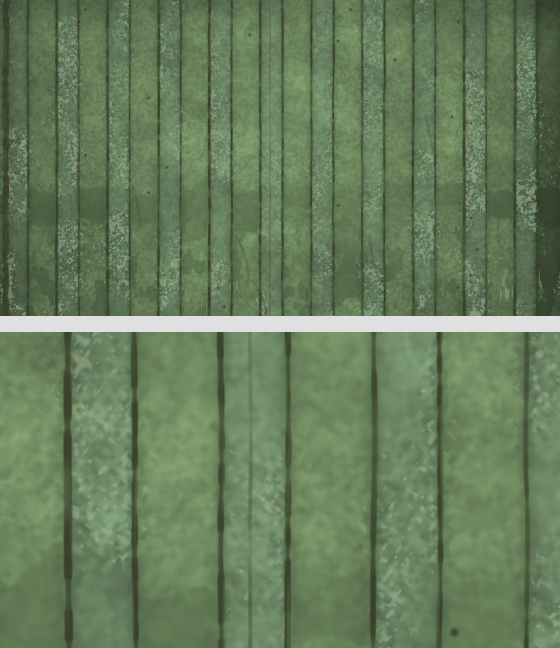
Top: the whole. Bottom: its middle third, enlarged.
A WebGL 1 fragment shader for this texture:

```glsl
precision highp float;
uniform vec2 u_resolution;

#define REPEATS 11.0
#define OFFSET 0.115
#define RIB_WIDTH 0.435
#define GROOVE_WIDTH 0.018
#define SEAM_REPEAT 5.0
#define GLITTER 1.0
#define PANEL_COLOR vec3(0.396, 0.490, 0.342)
#define RIB_COLOR vec3(0.386, 0.482, 0.358)
#define MATTE_COLOR vec3(0.305, 0.390, 0.268)
#define GROOVE_COLOR vec3(0.210, 0.240, 0.150)
#define FLECK_COLOR vec3(0.610, 0.710, 0.590)

float hash(vec2 p) {
  vec3 q = fract(p.xyx * 0.1031);
  q += dot(q, q.yzx + 33.33);
  return fract((q.x + q.y) * q.z);
}

float noise(vec2 p) {
  vec2 i = floor(p), f = fract(p);
  f = f * f * (3.0 - 2.0 * f);
  return mix(mix(hash(i), hash(i + vec2(1, 0)), f.x),
             mix(hash(i + vec2(0, 1)), hash(i + 1.0), f.x), f.y);
}

float fbm(vec2 p) {
  float sum = 0.0, amp = 0.53;
  for (int i = 0; i < 4; i++) {
    sum += amp * noise(p);
    p = mat2(1.6, 1.2, -1.2, 1.6) * p + 17.3;
    amp *= 0.5;
  }
  return sum;
}

float line(float d, float w, float aa) {
  return 1.0 - smoothstep(w - aa, w + aa, d);
}

// Irregular bright flakes; density widens the range of noise that shows
float flakes(vec2 p, float density) {
  float level = 1.0 - 0.62 * clamp(density, 0.0, 1.0);
  return smoothstep(level, level + 0.3, noise(p));
}

void main() {
  vec2 uv = gl_FragCoord.xy / u_resolution;
  vec2 p = gl_FragCoord.xy / u_resolution.y;
  vec2 turned = mat2(0.8, 0.6, -0.6, 0.8) * p + 5.0;
  float px = 1.0 / u_resolution.y;
  float aa = REPEATS / u_resolution.x;
  float side = abs(uv.x - 0.51) * 2.0;

  // Position within the repeat: a narrow rib followed by a wide panel
  float s = uv.x * REPEATS - OFFSET + 0.016 * (noise(vec2(uv.x * 22.0, p.y * 9.0)) - 0.5);
  float id = floor(s), f = fract(s);
  float rib = smoothstep(0.0, 0.06, f) * (1.0 - smoothstep(RIB_WIDTH - 0.04, RIB_WIDTH + 0.02, f));
  float panel = smoothstep(RIB_WIDTH, RIB_WIDTH + 0.05, f) * (1.0 - smoothstep(0.93, 0.99, f));
  float nearest = floor(s + 0.5);
  float dA = abs(s - nearest), dB = abs(f - RIB_WIDTH);

  // Cloudy paint, horizontal stains and grain
  float cloud = fbm(p * 7.0 + 4.0);
  float stain = fbm(p * vec2(3.0, 11.0) + 31.0);
  vec3 color = mix(PANEL_COLOR, RIB_COLOR, rib);
  color *= 0.81 + 0.26 * cloud + 0.16 * stain;
  color *= 0.93 + 0.14 * noise(turned * 125.0);
  color *= 0.95 + 0.10 * noise(turned * 45.0);

  // Matte patches on some panels, broken smears near the bottom
  float ragged = 0.06 * (fbm(p * 20.0) - 0.5);
  float level = 0.355 + 0.06 * (hash(vec2(id, 5.0)) - 0.5);
  float height = 0.03 + 0.05 * hash(vec2(id, 9.0));
  float matte = line(abs(p.y - level) + ragged, height, 0.003 + px) * panel;
  matte *= 0.1 + 0.4 * hash(vec2(id, 14.0)) + 0.5 * side;
  float smear = smoothstep(0.55, 0.59, fbm(p * vec2(19.0, 12.0) + 8.0));
  smear *= (1.0 - smoothstep(0.1, 0.45, p.y)) * (0.4 + 0.6 * panel);
  matte = clamp(matte + 0.75 * smear, 0.0, 1.0);
  color = mix(color, MATTE_COLOR, 0.75 * matte);

  // Light falls on the upper middle and fades to the sides
  float light = 1.09 - 0.22 * side * side - 0.10 * (1.0 - smoothstep(0.0, 0.6, uv.y));
  light *= 1.0 - 0.11 * smoothstep(0.88, 1.0, uv.y);
  light *= 1.0 - 0.24 * smoothstep(0.945, 0.965, uv.x);
  color *= light;

  // Glitter gathers on ribs, beside grooves and toward the bottom
  float worn = smoothstep(0.30, 0.66, fbm(p * vec2(12.0, 8.0) + 61.0));
  float beside = exp(-abs(min(dA, dB) - 0.06) * 28.0);
  float density = (0.15 + 0.85 * worn) * (0.14 + 0.30 * rib + 0.24 * (1.0 - uv.y) + 0.22 * beside);
  density *= GLITTER * (0.7 + 0.5 * side) * (1.0 - 0.9 * matte);
  float glint = 0.0;
  for (int i = 0; i < 3; i++) {
    float k = float(i);
    glint += flakes(turned * (105.0 + 45.0 * k) + k * 37.0, density);
  }
  float runs = smoothstep(0.56, 0.72, fbm(p * vec2(9.0, 3.0) + 90.0)) * (1.0 - smoothstep(0.06, 0.28, p.y));
  glint += 0.8 * flakes(p * vec2(130.0, 28.0) + 71.0, 0.75 * runs);
  vec3 tint = 1.0 + 0.2 * (noise(turned * 70.0) - 0.5) * vec3(1.0, 0.0, -1.0);
  color *= 1.0 + 0.5 * density * (noise(turned * 170.0 + 9.0) - 0.45);
  color = mix(color, FLECK_COLOR * tint, clamp(glint, 0.0, 1.0) * 0.6);

  // Grooves that thin out and break up along their length
  float age = smoothstep(0.1, 0.7, noise(vec2(nearest * 7.3 + rib * 3.0, p.y * 16.0)));
  float chips = smoothstep(0.15, 0.6, noise(p * vec2(24.0, 60.0)));
  age = (0.5 + 0.5 * age) * (0.65 + 0.35 * chips);
  float edge = 1.0 + 1.6 * smoothstep(0.88, 1.0, side);
  float wA = GROOVE_WIDTH * edge * (0.65 + 0.7 * hash(vec2(nearest, 2.0))) * (0.7 + 0.4 * chips);
  float wB = GROOVE_WIDTH * (0.6 + 0.6 * hash(vec2(id, 3.0))) * (0.7 + 0.4 * chips);
  float soft = 0.004 + aa * 0.6;
  float shade = max(exp(-dA * 20.0 / edge), 0.9 * exp(-dB * 22.0));
  color *= 1.0 - 0.24 * shade;
  float groove = max(line(dA, wA, soft), line(dB, wB, soft));
  float seam = line(abs(s - SEAM_REPEAT - 0.19), 0.012, soft);
  color = mix(color, GROOVE_COLOR, max(groove * age * 0.9, seam * age * 0.45));

  // A few tiny dark specks and curved scratches
  vec2 cell = floor(p * 50.0);
  float speck = step(hash(cell + 41.0), 0.003) * line(length(fract(p * 50.0) - 0.5), 0.2, 0.1 + 25.0 * px);
  float scratch = 0.0;
  for (int i = 0; i < 7; i++) {
    float k = float(i);
    vec2 q = p - vec2(1.78 * hash(vec2(k, 21.0)), 0.7 * hash(vec2(k, 27.0)));
    float bend = q.x + 0.25 * q.y + (hash(vec2(k, 33.0)) - 0.5) * 8.0 * q.y * q.y;
    scratch = max(scratch, line(abs(bend), 0.003, 0.002 + px) * line(abs(q.y), 0.07, 0.03));
  }
  color = mix(color, GROOVE_COLOR, max(0.8 * speck, 0.35 * scratch));
  gl_FragColor = vec4(color, 1.0);
}
```
